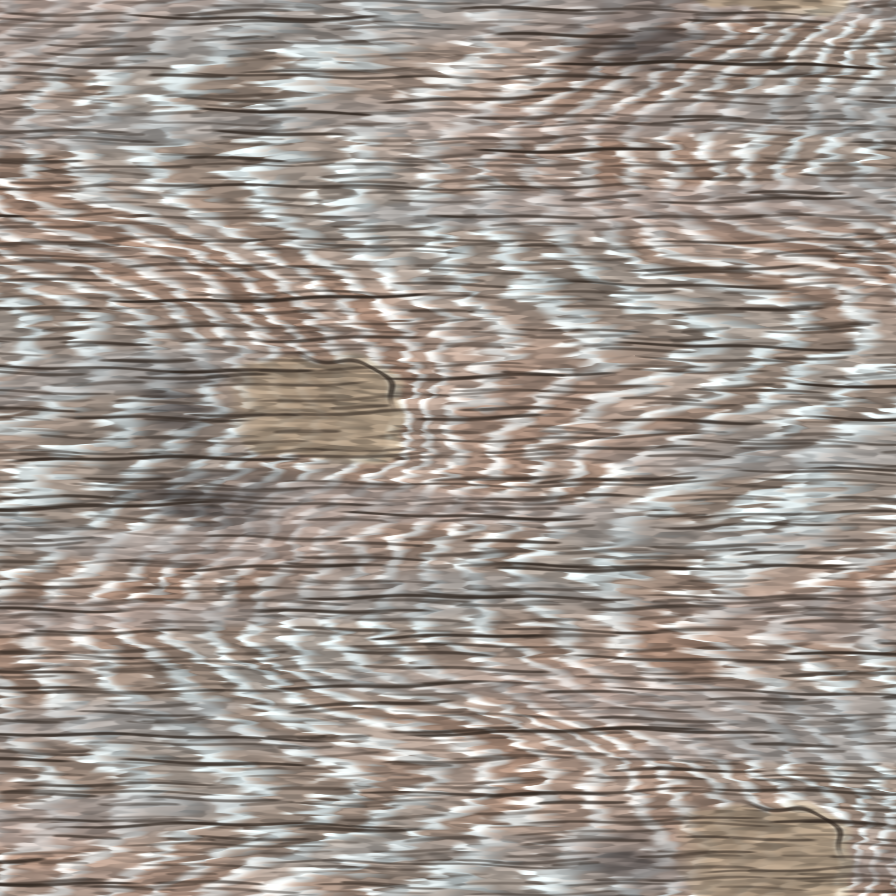
This texture is drawn by a WebGL 1 fragment shader. Its source:

```glsl
precision highp float;
uniform vec2 u_resolution;

#define KNOT vec2(0.345, 0.545)
#define RING_COUNT 16.0
#define RAGGED 0.55
#define GRAIN 0.42
#define CRACK_WIDTH 0.0017
#define SILVER vec3(0.85, 0.865, 0.86)
#define BROWN vec3(0.575, 0.49, 0.435)
#define WEATHERED vec3(0.64, 0.615, 0.605)
#define STAIN vec3(0.32, 0.30, 0.30)
#define KNOT_TAN vec3(0.61, 0.54, 0.46)
#define CRACK vec3(0.19, 0.155, 0.13)

const float TAU = 6.2831853;

vec3 hash3(vec2 p) {
  vec3 q = fract(p.xyx * vec3(0.1031, 0.1030, 0.0973));
  q += dot(q, q.yxz + 33.33);
  return fract((q.xxy + q.yzz) * q.zyx);
}

// Cellular noise: random cell values, softly blended by distance
float cells(vec2 p) {
  vec2 base = floor(p), f = fract(p);
  float total = 0.0, weight = 0.0;
  for (int j = -1; j <= 1; j++) {
    for (int i = -1; i <= 1; i++) {
      vec2 o = vec2(float(i), float(j));
      vec3 h = hash3(base + o + 50.0);
      vec2 d = o + h.xy - f;
      float w = exp(-7.0 * dot(d, d));
      total += w * h.z;
      weight += w;
    }
  }
  return total / weight;
}

// Knots sit on a staggered lattice; returns the offset from the nearest row's knot
vec2 knotOffset(vec2 p) {
  vec2 k = p - KNOT;
  k -= 0.5 * floor(k.y * 2.0 + 0.5);
  k.x = fract(k.x + 0.5) - 0.5;
  return k;
}

// Growth rings zigzag between the knots and crowd together beside them
float ringPhase(vec2 p, vec2 k) {
  vec2 q = p - KNOT;
  q.x += 0.009 * sin(q.y * 41.0 + 2.0 * sin(q.x * 7.0)) + 0.006 * sin(q.y * 83.0 + q.x * 19.0);
  q.y += 0.007 * sin(q.x * 17.0 + 1.5 * sin(q.y * 13.0));
  float spread = cos(TAU * (q.x - 0.13)) * cos(TAU * q.y);
  float bend = 2.0 * TAU * (q.y - 0.015);
  bend -= 0.55 * (1.0 - spread) * (0.5 + 0.5 * cos(bend));
  float u = q.x - (0.27 - 0.1 * spread) * (0.5 + 0.5 * cos(bend));
  float t = (k.x - 0.125) / 0.035;
  u += 0.035 * t * exp(-0.5 * t * t - k.y * k.y / 0.004);
  return RING_COUNT * u + 1.7 * sin(TAU * (u + 0.06)) * cos(TAU * (q.y + 0.1));
}

// Tapered horizontal splits, one per grid cell
float cracks(vec2 p, vec2 grid, float seed) {
  p.y += 0.004 * sin(p.x * 9.0 + p.y * 17.0 + seed) + 0.0012 * sin(p.x * 43.0 + p.y * 31.0);
  vec2 g = p * grid;
  g.x += 7.0 * hash3(vec2(floor(g.y), seed)).x;
  vec3 h = hash3(floor(g) + seed * 17.0);
  vec2 f = fract(g);
  float along = abs(f.x - 0.5) / (0.2 + 0.3 * h.x);
  float body = max(0.0, 1.0 - along * along);
  float thick = CRACK_WIDTH * sqrt(body) * (0.5 + 0.7 * h.z);
  float dist = abs(f.y - mix(0.2, 0.8, h.y)) / grid.y;
  float line = 1.0 - smoothstep(thick * 0.3, thick + 0.0013, dist);
  return line * smoothstep(0.0, 0.35, body) * (0.45 + 0.55 * h.z);
}

void main() {
  vec2 p = gl_FragCoord.xy / u_resolution.y;
  vec2 k = knotOffset(p);
  vec2 flow = p + vec2(0.0, 0.004 * sin(p.x * 11.0 + p.y * 15.0));
  float flakes = cells(flow * vec2(17.0, 150.0));
  float fibres = cells(flow * vec2(48.0, 270.0) + 9.0);
  float streaks = cells(flow * vec2(3.0, 26.0) + 31.0);

  // Ring bands with ragged, fibrous edges
  float phase = ringPhase(p, k) + RAGGED * (flakes - 0.5) + 0.25 * (fibres - 0.5);
  float f = fract(phase);
  float band = smoothstep(0.05, 0.4, f) * (1.0 - smoothstep(0.72, 0.98, f));
  band *= 0.7 + 0.3 * hash3(vec2(floor(phase) + 60.0, 4.0)).x;
  vec3 color = mix(SILVER, BROWN, band);
  color = mix(color, WEATHERED, 0.65 * smoothstep(0.35, 0.85, streaks));
  color += vec3(0.02, -0.005, -0.015) * sin(p.x * 8.0 + 3.0 * sin(p.y * 9.0));

  // Dark weather stains left of each knot
  vec2 upper = (k - vec2(-0.15, 0.0)) / vec2(0.05, 0.035);
  vec2 lower = (k - vec2(-0.12, -0.1)) / vec2(0.085, 0.04);
  float stain = 0.6 * exp(-dot(upper, upper)) + 0.65 * exp(-dot(lower, lower));
  color = mix(color, STAIN, clamp(stain * (1.4 - flakes), 0.0, 0.75));

  // Knot body, pale rim and the split along its upper edge
  vec2 e = k / vec2(0.092, 0.055);
  e.y += 0.12 * e.x + 0.05 * sin(k.x * 90.0);
  float r = pow(dot(e * e, e * e), 0.25) + 0.03 * sin(k.y * 160.0);
  float rightward = smoothstep(-0.11, -0.05, k.x);
  float rim = (1.0 - smoothstep(1.08, 1.2, r)) * smoothstep(0.0, 0.07, k.x);
  color = mix(color, vec3(0.71, 0.66, 0.57), 0.7 * rim);
  color = mix(color, KNOT_TAN, 0.9 * rightward * (1.0 - smoothstep(0.92, 1.03, r)));
  float edge = 1.0 - smoothstep(0.01, 0.055, abs(r - 1.02));
  float edgeReach = smoothstep(-0.01, 0.025, k.y) * smoothstep(-0.05, 0.03, k.x);
  color = mix(color, CRACK, 0.75 * edge * edgeReach);

  // Fine grain, then splits from long to short
  color *= 1.0 + GRAIN * (fibres - 0.5) + 0.5 * GRAIN * (flakes - 0.5);
  for (int i = 0; i < 4; i++) {
    float n = float(i);
    float split = cracks(p, vec2(2.2 + 1.6 * n, 20.0 + 11.0 * n), n + 1.0);
    color = mix(color, CRACK, split * (0.95 - 0.15 * n));
  }
  gl_FragColor = vec4(clamp(color, 0.0, 1.0), 1.0);
}
```
